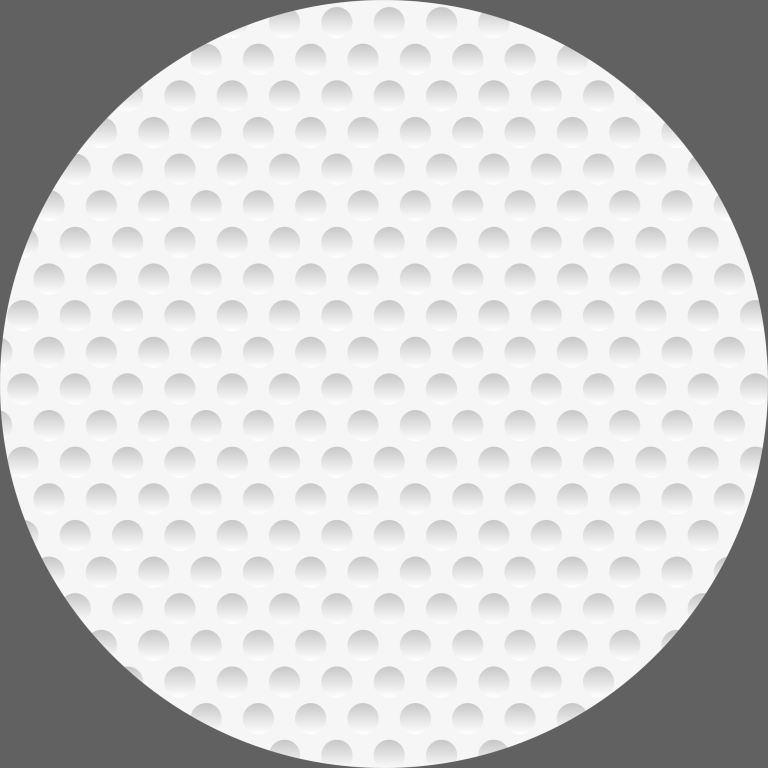
Reproduce this pattern procedurally as a Shadertoy shader.

```glsl
const vec3 BACKDROP = vec3(0.38);
const vec3 SURFACE = vec3(0.963);
const vec3 DIMPLE_TOP = vec3(0.78);
const vec3 DIMPLE_BOTTOM = vec3(1.0);

const float DISC_RADIUS = 0.5;
const float DIMPLE_RADIUS = 0.0203;
const vec2 SPACING = vec2(0.06814, 0.0477);
const vec2 LATTICE_ORIGIN = vec2(0.0068, -0.0065);

float circleDistance(vec2 p, float radius) {
    return length(p) - radius;
}

// Coverage of a shape from its signed distance, softened over about one pixel
float coverage(float dist, float pixel) {
    return 1.0 - smoothstep(-0.7 * pixel, 0.7 * pixel, dist);
}

// Offset from the nearest lattice point; odd rows shift by half a column
vec2 staggeredCell(vec2 p, vec2 spacing) {
    vec2 grid = p / spacing;
    float row = floor(grid.y + 0.5);
    grid.x += 0.5 * mod(row, 2.0);
    return (fract(grid + 0.5) - 0.5) * spacing;
}

// Vertical gradient, dark under the upper rim and bright at the lower one
vec3 dimpleShade(float y, float radius, vec3 top, vec3 bottom) {
    float depth = clamp(0.5 - 0.5 * y / radius, 0.0, 1.0);
    return mix(top, bottom, depth);
}

void mainImage(out vec4 fragColor, in vec2 fragCoord) {
    float pixel = 1.0 / min(iResolution.x, iResolution.y);
    vec2 p = (fragCoord - 0.5 * iResolution.xy) * pixel;

    // Staggered dimples
    vec2 cell = staggeredCell(p - LATTICE_ORIGIN, SPACING);
    vec3 shade = dimpleShade(cell.y, DIMPLE_RADIUS, DIMPLE_TOP, DIMPLE_BOTTOM);
    float dimple = coverage(circleDistance(cell, DIMPLE_RADIUS), pixel);
    vec3 color = mix(SURFACE, shade, dimple);

    // Round outline over the backdrop
    float disc = coverage(circleDistance(p, DISC_RADIUS), pixel);
    fragColor = vec4(mix(BACKDROP, color, disc), 1.0);
}
```
